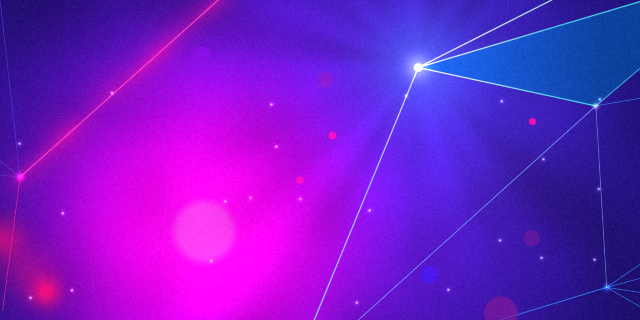
Write a WebGL 1 fragment shader that draws this background.

```glsl
precision highp float;
// Neon network backdrop: a violet field lit by a magenta orb and a blue star,
// crossed by thin glowing links, with soft discs and tiny sparks on top.
// Glows are radial falloffs, links are segment distances, sparks a hashed grid.
uniform vec2 u_resolution;

#define ORB vec2(0.638, 0.276)
#define STAR vec2(1.307, 0.789)
#define HUB_LEFT vec2(0.063, 0.447)
#define HUB_RIGHT vec2(1.862, 0.669)
#define HUB_LOW vec2(1.896, 0.102)
#define ORB_RADIUS 0.44
#define SPARK_CELL 0.15
#define SPARK_CHANCE 0.42
#define RAY_STRENGTH 0.16
#define GRAIN 0.035

float hash(vec2 p) {
  vec3 q = fract(vec3(p.xyx) * 0.1031);
  q += dot(q, q.yzx + 33.33);
  return fract((q.x + q.y) * q.z);
}

float corner(vec2 cell, vec2 offset) {
  float angle = 6.2832 * hash(cell);
  return dot(vec2(cos(angle), sin(angle)), offset);
}

// Gradient noise, roughly -0.7 to 0.7
float noise(vec2 p) {
  vec2 i = floor(p), f = fract(p), e = vec2(1.0, 0.0);
  vec2 u = f * f * (3.0 - 2.0 * f);
  return mix(mix(corner(i, f), corner(i + e, f - e), u.x),
             mix(corner(i + e.yx, f - e.yx), corner(i + 1.0, f - 1.0), u.x), u.y);
}

float glow(vec2 p, vec2 center, float radius) {
  vec2 d = (p - center) / radius;
  return exp(-dot(d, d));
}

float segment(vec2 p, vec2 a, vec2 b) {
  vec2 ab = b - a;
  return length(p - a - ab * clamp(dot(p - a, ab) / dot(ab, ab), 0.0, 1.0));
}

float cover(float d, float soft) {
  float aa = max(soft, 0.7 / u_resolution.y);
  return 1.0 - smoothstep(-aa, aa, d);
}

// Positive to the left of the direction a to b
float leftOf(vec2 p, vec2 a, vec2 b) {
  vec2 t = normalize(b - a);
  return dot(p - a, vec2(-t.y, t.x));
}

void link(inout vec3 col, vec2 p, vec2 a, vec2 b, vec3 tint, float halfWidth) {
  col = mix(col, tint, 0.9 * cover(segment(p, a, b) - halfWidth, 0.0));
}

void disc(inout vec3 col, vec2 p, vec2 center, float radius, vec3 tint, float alpha) {
  col = mix(col, tint, alpha * cover(length(p - center) - radius, 0.003));
}

void main() {
  vec2 p = gl_FragCoord.xy / u_resolution.y;
  p.x *= 2.0 * u_resolution.y / u_resolution.x;
  vec3 pink = vec3(1.0, 0.06, 0.7), ice = vec3(0.48, 0.66, 1.0);
  vec3 azure = vec3(0.2, 0.52, 0.95), cyan = vec3(0.3, 0.88, 0.95);

  // Violet field, blue star halo and magenta orb
  vec3 col = mix(vec3(0.09, 0.06, 0.42), vec3(0.36, 0.1, 0.86), glow(p, vec2(1.03, 0.5), 0.72));
  col = mix(col, vec3(0.28, 0.25, 0.97), 0.65 * glow(p, STAR - vec2(0.0, 0.08), 0.4));
  col = mix(col, vec3(0.3, 0.48, 1.0), 0.65 * glow(p, STAR, 0.15));
  float orbDist = length(p - ORB);
  col = mix(col, vec3(0.56, 0.02, 0.92), 0.75 * glow(p, ORB, 0.6));
  col = mix(col, vec3(1.0, 0.0, 0.96), exp(-pow(orbDist / ORB_RADIUS, 3.0)));
  col.g += 0.2 * cover(orbDist - 0.095, 0.02) + 0.05 * glow(p, ORB, 0.16);

  // Faint rays and cloudy light
  vec2 ray = p - STAR;
  float beam = noise(normalize(ray + 0.0001) * 4.0 + 9.5);
  col *= 1.0 + RAY_STRENGTH * (beam * smoothstep(0.0, 0.3, length(ray)) + noise(p * 4.0));

  // Translucent blue panel
  float panel = min(leftOf(p, STAR, HUB_RIGHT), -leftOf(p, STAR, vec2(2.0, 0.995)));
  panel = min(panel, leftOf(p, HUB_RIGHT, vec2(2.0, 0.786)));
  vec3 panelTint = mix(vec3(0.08, 0.42, 0.95), vec3(0.03, 0.28, 0.62), smoothstep(1.35, 2.0, p.x));
  col = mix(col, panelTint, 0.85 * cover(-panel, 0.0));

  // Hot haze along the left links
  float haze = exp(-segment(p, HUB_LEFT, vec2(0.682, 1.0)) / 0.035);
  col = mix(col, pink, haze * (0.45 + 0.5 * noise(p * 7.0)));
  vec3 ember = vec3(1.0, 0.06, 0.48);
  col = mix(col, ember, 0.9 * glow(p, vec2(0.143, 0.089), 0.045));
  col = mix(col, ember, 0.35 * glow(p, vec2(0.09, 0.15), 0.08));
  col = mix(col, ember, 0.6 * glow(p, vec2(0.01, 0.25), 0.065));

  // Links from the left hub
  vec3 indigo = vec3(0.36, 0.2, 0.88);
  link(col, p, HUB_LEFT, vec2(0.682, 1.0), vec3(1.0, 0.3, 0.78), 0.0017);
  link(col, p, HUB_LEFT, vec2(0.008, 0.03), vec3(0.9, 0.15, 0.6), 0.001);
  link(col, p, HUB_LEFT, vec2(0.0, 1.0), indigo, 0.001);
  link(col, p, HUB_LEFT, vec2(0.0, 0.497), indigo, 0.001);
  link(col, p, HUB_LEFT, vec2(0.0, 0.453), indigo, 0.001);

  // Links from the star, whitest close to it
  vec3 starTint = mix(vec3(1.0), cyan, smoothstep(0.05, 0.5, length(ray)));
  link(col, p, STAR, vec2(1.724, 1.0), mix(starTint, vec3(1.0), 0.6), 0.002);
  link(col, p, STAR, vec2(2.0, 0.995), starTint, 0.002);
  link(col, p, STAR, HUB_RIGHT, starTint, 0.002);
  link(col, p, STAR, vec2(0.982, 0.0), mix(starTint, vec3(0.8, 0.8, 1.0), 0.6), 0.002);

  // Links from the two right hubs
  link(col, p, HUB_RIGHT, vec2(2.0, 0.786), cyan, 0.0012);
  link(col, p, HUB_RIGHT, vec2(2.0, 0.693), azure, 0.001);
  link(col, p, HUB_RIGHT, vec2(1.12, 0.0), ice, 0.0012);
  link(col, p, HUB_RIGHT, HUB_LOW, ice * 0.85, 0.001);
  link(col, p, HUB_LOW, vec2(1.5625, 0.0), azure, 0.0015);
  for (int i = 0; i < 4; i++)
    link(col, p, HUB_LOW, vec2(2.0, 0.042 + 0.044 * float(i)), azure, 0.001);

  // Soft discs
  vec3 mauve = vec3(0.52, 0.1, 0.6), violet = vec3(0.56, 0.06, 0.92);
  disc(col, p, vec2(0.633, 0.828), 0.027, violet, 0.7);
  disc(col, p, vec2(1.016, 0.75), 0.025, vec3(0.6, 0.1, 0.8), 0.6);
  disc(col, p, vec2(1.039, 0.576), 0.012, vec3(1.0, 0.06, 0.76), 0.95);
  disc(col, p, vec2(0.937, 0.437), 0.012, vec3(1.0, 0.06, 0.8), 0.9);
  disc(col, p, vec2(1.664, 0.62), 0.011, pink, 0.95);
  disc(col, p, vec2(1.342, 0.143), 0.027, vec3(0.28, 0.1, 1.0), 0.7);
  disc(col, p, vec2(1.662, 0.255), 0.025, mauve, 0.5);
  disc(col, p, vec2(1.565, 0.022), 0.052, mauve, 0.65);

  // Scattered sparks, one per chosen cell
  vec2 cell = floor(p / SPARK_CELL);
  vec2 jitter = 0.2 + 0.6 * vec2(hash(cell + 7.0), hash(cell + 19.0));
  vec2 spark = (cell + jitter) * SPARK_CELL;
  float lit = step(hash(cell + 41.0), SPARK_CHANCE) * step(p.y, 0.72);
  col += lit * (0.6 * glow(p, spark, 0.0035) + 0.1 * glow(p, spark, 0.009));

  // Hub lights and grain
  col += 0.35 * glow(p, STAR, 0.04) + 0.5 * glow(p, HUB_RIGHT, 0.009);
  col += pink * 0.6 * glow(p, HUB_LEFT, 0.012) + azure * 0.6 * glow(p, HUB_LOW, 0.01);
  disc(col, p, STAR, 0.014, vec3(1.0), 1.0);
  col += GRAIN * (hash(floor(p * 256.0)) - 0.5);
  gl_FragColor = vec4(clamp(col, 0.0, 1.0), 1.0);
}
```
